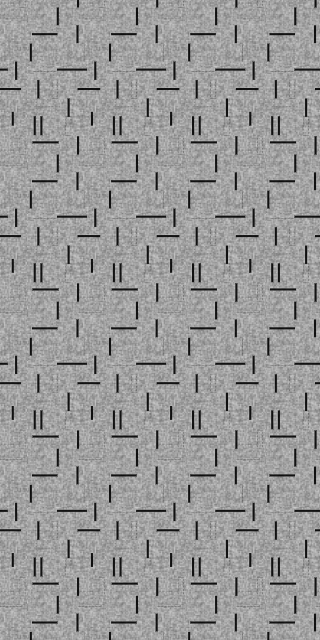
A Shadertoy shader for this pattern:

```glsl
// Grey woven cloth with a repeating maze of black dashes and faint stitched outlines.

const vec2 TILE = vec2(142.5, 264.75); // canvas is 576 units wide

float hash(vec2 p) {
    vec3 q = fract(p.xyx * 0.1031);
    q += dot(q, q.yzx + 33.33);
    return fract((q.x + q.y) * q.z);
}

float noise(vec2 p) {
    vec2 i = floor(p), f = fract(p);
    f = f * f * (3.0 - 2.0 * f);
    return mix(mix(hash(i), hash(i + vec2(1, 0)), f.x),
               mix(hash(i + vec2(0, 1)), hash(i + vec2(1, 1)), f.x), f.y);
}

// Offset from the nearest copy of a mark, long axis first.
// mark = centre x, centre y, half length (negative when upright)
vec2 markSpace(vec2 p, vec3 mark) {
    vec2 d = p - mark.xy;
    d -= TILE * round(d / TILE);
    return mark.z > 0.0 ? d : d.yx;
}

float boxDistance(vec2 p, vec2 halfSize) {
    vec2 d = abs(p) - halfSize;
    return length(max(d, 0.0)) + min(max(d.x, d.y), 0.0);
}

float coverage(float d, float pixel) {
    return clamp(0.5 - d / pixel, 0.0, 1.0);
}

void mainImage(out vec4 fragColor, in vec2 fragCoord) {
    float pixel = 576.0 / iResolution.x;
    vec2 p = vec2(fragCoord.x, iResolution.y - fragCoord.y) * pixel;
    p = mod(p - vec2(192, 384), TILE);

    vec3 bars[14] = vec3[14](
        vec3(80, 6, 27), vec3(110.5, 41, 20.5), vec3(32.5, 137, 23.5), vec3(31, 207, 23),
        vec3(122, 8, -16.5), vec3(19.5, 41.5, -16.5), vec3(74, 74.5, -16.5),
        vec3(116, 94.5, -12.5), vec3(13, 107, -17), vec3(25, 107, -17),
        vec3(91, 142.5, -16.5), vec3(54.5, 175, -16), vec3(90, 207, -16), vec3(6, 240, -16));
    vec3 outlines[3] = vec3[3](
        vec3(49, 41.5, -16.5), vec3(73.5, 108, -17), vec3(133.5, 142.5, -16.5));
    vec3 seams[4] = vec3[4](
        vec3(33.5, 73, 20.5), vec3(112, 178, 21), vec3(31, 9.5, 21), vec3(102, 240.5, -16));

    // Woven grain: fine flecks with upright and level threads
    float shade = 0.637 + 0.17 * (noise(p / 2.6) - 0.5)
                + 0.10 * (noise(p / vec2(2.4, 9.0) + 40.0) - 0.5)
                + 0.10 * (noise(p / vec2(9.0, 2.4) + 90.0) - 0.5);

    // Stitched outlines and seams, broken into dots
    float stitch = 0.0;
    for (int i = 0; i < 3; i++) {
        vec2 d = markSpace(p, outlines[i]);
        float edge = abs(boxDistance(d, vec2(abs(outlines[i].z), 4.7))) - 0.5;
        stitch = max(stitch, coverage(edge, pixel) * (0.55 + 0.45 * cos(d.x * 1.05)));
    }
    for (int i = 0; i < 4; i++) {
        vec2 d = markSpace(p, seams[i]);
        float line = boxDistance(d, vec2(abs(seams[i].z), 0.5));
        stitch = max(stitch, coverage(line, pixel) * (0.75 + 0.25 * cos(d.x * 1.05)));
    }
    shade = mix(shade, 0.28, 0.7 * stitch);

    // Black bars with a soft light rim at the upper left
    float bar = 0.0, rim = 0.0;
    for (int i = 0; i < 14; i++) {
        vec2 size = vec2(abs(bars[i].z), 1.9);
        bar = max(bar, coverage(boxDistance(markSpace(p, bars[i]), size), pixel));
        vec2 lit = markSpace(p + vec2(1.8, 1.3), bars[i]);
        rim = max(rim, coverage(boxDistance(lit, size), pixel));
    }
    shade = mix(shade, 0.76, 0.4 * rim);
    shade = mix(shade, 0.05 + 0.04 * noise(p / 3.0), bar);

    fragColor = vec4(vec3(shade), 1.0);
}
```
